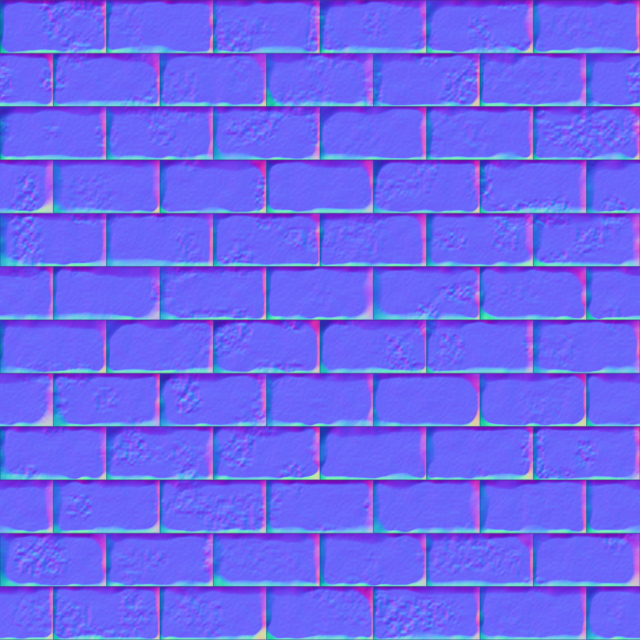
Reproduce this texture map procedurally as a WebGL 2 fragment shader.

```glsl
#version 300 es
precision highp float;
// Tangent-space normal map of a worn running-bond brick wall, 6 bricks by 12 rows.

uniform vec2 u_resolution;
out vec4 outColor;

// Lengths are in row heights; each brick is two wide and one high.
const float ROWS = 12.0;
const float COLUMNS = 6.0;
const vec2 HALF_BRICK = vec2(1.0, 0.5);
const vec2 FACE_TILT = vec2(-0.166, -0.207);
const float BEVEL_HEIGHT = 0.085;
const float BEVEL_MIN = 0.05;
const float BEVEL_MAX = 0.19;
const float BEVEL_TOP_SCALE = 1.45;
const float CORNER_MIN = 0.14;
const float CORNER_CHIP = 0.30;
const float EDGE_WOBBLE = 0.05;
const float SWELL = 0.009;
const float GRAIN = 0.003;
const float PITTING = 0.034;
const float SLOPE_STEP = 0.011;
const float JOINT_INNER = 0.004;
const float JOINT_OUTER = 0.022;
const float JOINT_STRENGTH = 0.55;
const vec3 JOINT_COLOR = vec3(0.24, 0.20, 0.55);
const int SAMPLES = 2;

float hash(vec2 p, float seed) {
    vec3 v = fract(vec3(p.xyx + seed) * vec3(0.1031, 0.1030, 0.0973));
    v += dot(v, v.yzx + 33.33);
    return fract((v.x + v.y) * v.z);
}

// Value noise that wraps over the whole wall; frequency is a whole number.
float noise(vec2 p, float frequency, float seed) {
    float period = ROWS * frequency;
    p *= frequency;
    vec2 i = floor(p);
    vec2 f = p - i;
    f = f * f * f * (f * (f * 6.0 - 15.0) + 10.0);
    vec2 a = mod(i, period);
    vec2 b = mod(i + 1.0, period);
    float low = mix(hash(a, seed), hash(vec2(b.x, a.y), seed), f.x);
    float high = mix(hash(vec2(a.x, b.y), seed), hash(b, seed), f.x);
    return mix(low, high, f.y);
}

float roundedBox(vec2 p, vec2 halfSize, float radius) {
    vec2 q = abs(p) - halfSize + radius;
    return min(max(q.x, q.y), 0.0) + length(max(q, 0.0)) - radius;
}

// Height of one brick: wall is the wrapped position, local is from its centre.
float brickHeight(vec2 wall, vec2 local, vec2 id) {
    // Each corner is worn by its own amount.
    vec2 corner = step(0.0, local);
    float wear = hash(id * 2.0 + corner, 17.0);
    float radius = CORNER_MIN + CORNER_CHIP * pow(wear, 4.0);
    float wobble = EDGE_WOBBLE * (noise(wall, 5.0, 3.0) - 0.5);
    float inside = -roundedBox(local, HALF_BRICK, radius) - wobble;

    // Bevel is steep at the rim, wider and softer along the top.
    float softness = noise(wall, 2.0, 29.0);
    float width = mix(BEVEL_MIN, BEVEL_MAX, softness * softness);
    width *= mix(1.0, BEVEL_TOP_SCALE, smoothstep(-0.3, 0.4, local.y));
    float t = min(inside / width, 1.0);
    float bevel = t < 0.0 ? 2.0 * t : t * (2.0 - t);

    // Broad swell, fine grain and clustered pits on the face.
    float patchMask = smoothstep(0.48, 0.80, noise(wall, 2.0, 41.0));
    patchMask *= 0.15 + 0.85 * hash(id, 53.0);
    float pits = noise(wall, 9.0, 83.0) + 0.5 * noise(wall, 17.0, 97.0);
    float relief = SWELL * noise(wall, 4.0, 61.0);
    relief += GRAIN * noise(wall, 19.0, 71.0);
    relief += PITTING * patchMask * (pits - 0.75);
    return BEVEL_HEIGHT * bevel + relief;
}

vec3 wallColor(vec2 wall) {
    // Even rows from the bottom are shifted by half a brick.
    float row = floor(wall.y);
    float x = wall.x + 1.0 - mod(row, 2.0);
    float column = floor(x * 0.5);
    vec2 id = vec2(mod(column, COLUMNS), mod(row, ROWS));
    vec2 local = vec2(x - 2.0 * column - 1.0, wall.y - row - 0.5);

    // Slopes stay within one brick; green points down the wall.
    vec2 dx = vec2(SLOPE_STEP, 0.0);
    vec2 dy = dx.yx;
    vec2 slope = vec2(
        brickHeight(wall + dx, local + dx, id) - brickHeight(wall - dx, local - dx, id),
        brickHeight(wall + dy, local + dy, id) - brickHeight(wall - dy, local - dy, id));
    slope /= 2.0 * SLOPE_STEP;
    vec3 normal = normalize(vec3(FACE_TILT + slope * vec2(-1.0, 1.0), 1.0));
    vec3 color = normal * 0.5 + 0.5;

    // Thin dark joint between bricks.
    vec2 gap = HALF_BRICK - abs(local);
    float joint = 1.0 - smoothstep(JOINT_INNER, JOINT_OUTER, min(gap.x * 1.4, gap.y));
    return mix(color, JOINT_COLOR, joint * JOINT_STRENGTH);
}

void main() {
    // Average a small grid of samples to smooth the edges.
    vec3 total = vec3(0.0);
    for (int j = 0; j < SAMPLES; j++) {
        for (int i = 0; i < SAMPLES; i++) {
            vec2 offset = (vec2(i, j) + 0.5) / float(SAMPLES) - 0.5;
            total += wallColor((gl_FragCoord.xy + offset) / u_resolution * ROWS);
        }
    }
    outColor = vec4(total / float(SAMPLES * SAMPLES), 1.0);
}
```
